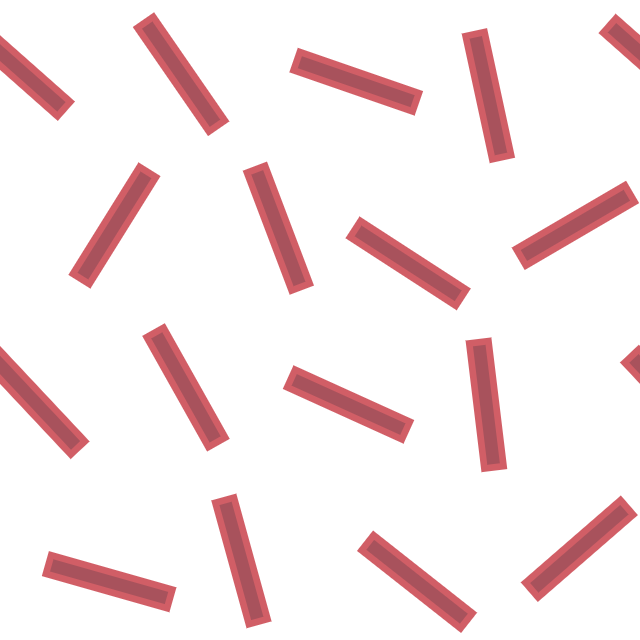
This pattern is drawn by a Shadertoy shader. Its source:

```glsl
// Scattered two-tone sticks on white, as a seamless tile.
// Each cell of a staggered, wrapping grid holds one rotated box; its jitter
// is limited by the room the turned box leaves, so sticks never overlap.

const float GRID = 4.0;                          // cells per side
const vec2 STICK_HALF = vec2(0.1036, 0.0203);    // half length, half width
const float RIM_WIDTH = 0.0104;
const float JITTER = 0.65;                       // share of the free room used
const float WAVE = 0.015;                        // bend of the rows

const vec3 PAPER = vec3(1.0);
const vec3 RIM = vec3(0.82, 0.37, 0.40);
const vec3 CORE = vec3(0.66, 0.32, 0.36);

// Two random values from 0 to 1 for a cell.
vec2 hash22(vec2 p) {
    vec3 q = fract(p.xyx * vec3(0.1031, 0.1030, 0.0973));
    q += dot(q, q.yzx + 33.33);
    return fract((q.xx + q.yz) * q.zy);
}

// Signed distance to a box centred on the origin.
float boxDistance(vec2 p, vec2 halfSize) {
    vec2 d = abs(p) - halfSize;
    return length(max(d, 0.0)) + min(max(d.x, d.y), 0.0);
}

// Half-cell stagger of every other row, plus a small random slide.
float rowShift(float row) {
    return 0.5 * mod(row, 2.0) + 0.2 * hash22(vec2(row, 17.0)).x;
}

// Golden-ratio steps keep neighbours unlike; most sticks fall to the right.
float stickAngle(vec2 cell) {
    float t = fract((cell.x + GRID * cell.y) * 0.618 + 0.03);
    float degrees = t < 0.8 ? mix(-13.0, -89.0, t / 0.8)
                            : mix(25.0, 63.0, (t - 0.8) / 0.2);
    return radians(degrees);
}

// Signed distance from p to the stick that belongs to a cell.
float stickDistance(vec2 p, vec2 cell) {
    vec2 id = mod(cell, GRID);
    float angle = stickAngle(id);
    vec2 axis = vec2(cos(angle), sin(angle));

    // Free room between the turned box and the cell border
    vec2 extent = abs(axis) * STICK_HALF.x + abs(axis.yx) * STICK_HALF.y;
    vec2 room = max(0.5 / GRID - extent, 0.0);

    vec2 centre = (cell + 0.5 + vec2(rowShift(id.y), 0.0)) / GRID;
    centre += JITTER * room * (2.0 * hash22(id + 5.0) - 1.0);
    centre.y += WAVE * sin(radians(360.0) * centre.x);

    vec2 q = p - centre;
    vec2 local = vec2(dot(q, axis), dot(q, vec2(-axis.y, axis.x)));
    return boxDistance(local, STICK_HALF);
}

// Distance to the nearest stick among the neighbouring cells.
float scatterDistance(vec2 p) {
    float nearest = 1.0;
    float baseRow = floor(p.y * GRID);
    for (int j = -1; j <= 1; j++) {
        float row = baseRow + float(j);
        float column = floor(p.x * GRID - rowShift(mod(row, GRID)));
        for (int i = -1; i <= 1; i++) {
            vec2 cell = vec2(column + float(i), row);
            nearest = min(nearest, stickDistance(p, cell));
        }
    }
    return nearest;
}

// Smooth coverage of the region where the distance is negative.
float coverage(float d, float pixel) {
    return clamp(0.5 - d / pixel, 0.0, 1.0);
}

void mainImage(out vec4 fragColor, in vec2 fragCoord) {
    vec2 p = fragCoord / iResolution.xy;
    float pixel = 1.0 / iResolution.y;
    float d = scatterDistance(p);

    vec3 color = mix(PAPER, RIM, coverage(d, pixel));
    color = mix(color, CORE, coverage(d + RIM_WIDTH, pixel));
    fragColor = vec4(color, 1.0);
}
```
